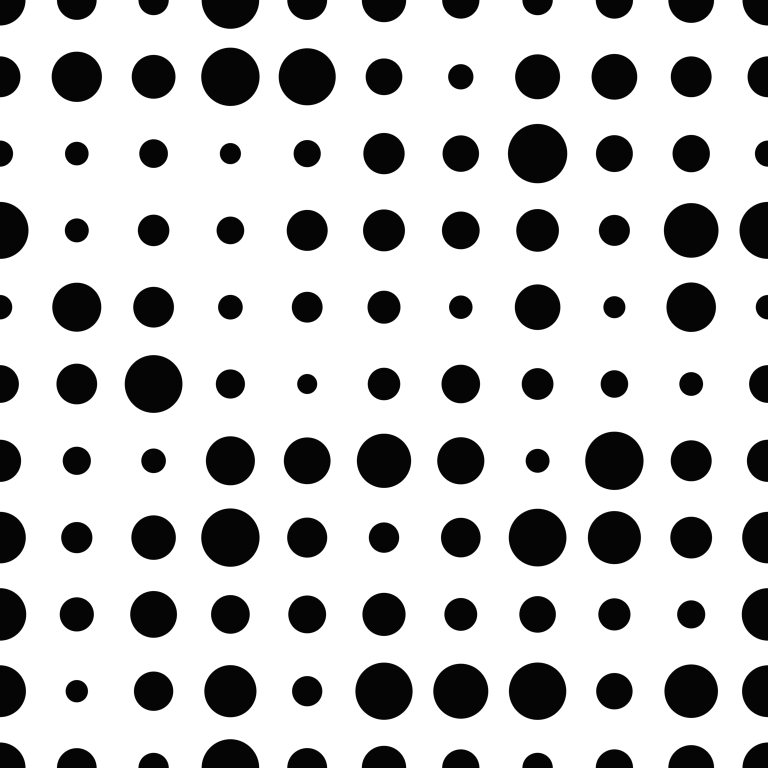
Reproduce this pattern procedurally as a WebGL 2 fragment shader.

```glsl
#version 300 es
precision highp float;
// Black dots of random size on a white ground, centred on a square lattice.
// Each lattice point hashes to its own radius; the lattice wraps, so the
// dots cut by one side of the canvas continue on the opposite side.

uniform vec2 u_resolution;
out vec4 fragColor;

const float DOTS_PER_SIDE = 10.0;
const float MIN_RADIUS = 0.13;   // in lattice spacings
const float MAX_RADIUS = 0.39;
const float EDGE_WIDTH = 0.018;  // soft rim, in lattice spacings
const uint SEED = 7u;
const vec3 GROUND_COLOR = vec3(1.0);
const vec3 DOT_COLOR = vec3(0.018);

// Integer hash of a lattice point, from 0 to 1
float hash(uvec2 p) {
    uint h = p.x * 1597u + p.y * 51749u + SEED * 7919u;
    h = h * 747796405u + 2891336453u;
    h = ((h >> ((h >> 28u) + 4u)) ^ h) * 277803737u;
    h = (h >> 22u) ^ h;
    return float(h & 65535u) / 65535.0;
}

void main() {
    vec2 uv = gl_FragCoord.xy / u_resolution;
    vec2 lattice = uv * DOTS_PER_SIDE;

    // Nearest lattice point, wrapped at the canvas sides
    vec2 nearest = floor(lattice + 0.5);
    vec2 id = mod(nearest, DOTS_PER_SIDE);

    // Signed distance to the dot of that point
    float radius = mix(MIN_RADIUS, MAX_RADIUS, hash(uvec2(id)));
    float dist = length(lattice - nearest) - radius;

    // Antialias over at least one pixel
    float pixel = DOTS_PER_SIDE / min(u_resolution.x, u_resolution.y);
    float halfEdge = 0.5 * max(EDGE_WIDTH, 1.4 * pixel);
    float ground = smoothstep(-halfEdge, halfEdge, dist);

    fragColor = vec4(mix(DOT_COLOR, GROUND_COLOR, ground), 1.0);
}
```
